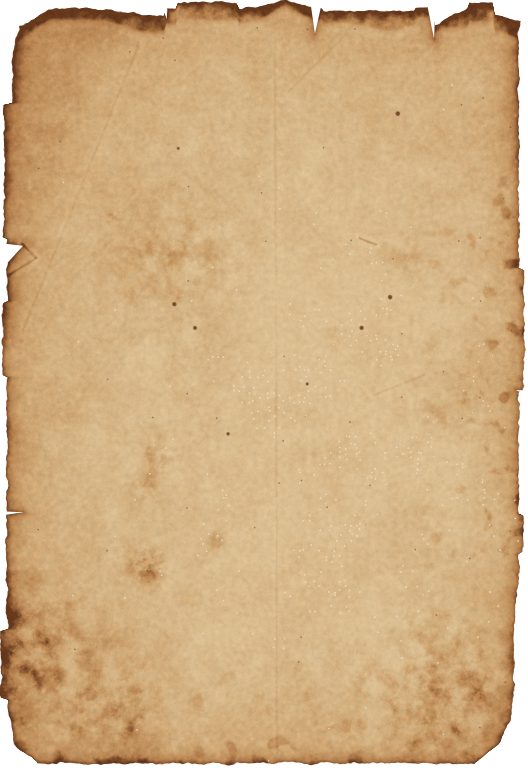
Give the GLSL for this texture, as a Shadertoy shader.

```glsl
const float ASPECT = 0.6875;
const vec3 LIGHT = vec3(.86, .75, .575);
const vec3 TAN = vec3(.80, .64, .44);
const vec3 BROWN = vec3(.70, .49, .29);
const vec3 DARK = vec3(.40, .22, .11);
const vec3 FLECK = vec3(.93, .89, .82);
const float GRAIN = 0.055;
const float MOTTLE = 0.25;
const float FLECK_GRID = 150.0;
const float FOX_SCALE = 48.0;

// Tears: mouth, tip
const vec4 TEARS[6] = vec4[6](
    vec4(-.01, .665, .03, .68), vec4(-.01, .331, .03, .333), vec4(.412, 1.005, .41, .956),
    vec4(.562, .99, .565, .95), vec4(.213, 1, .217, .976), vec4(.69, .488, .672, .492));
const float TEAR_WIDTH[6] = float[6](.022, .004, .009, .005, .006, .004);
// Stains: centre, radius, strength
const vec4 STAINS[11] = vec4[11](
    vec4(.225, .665, .07, .2), vec4(.205, .405, .022, .3), vec4(.194, .362, .016, .3),
    vec4(.19, .265, .022, .5), vec4(.281, .297, .012, .22), vec4(.15, .72, .008, .38),
    vec4(.53, .664, .016, .3), vec4(.612, .486, .012, .38), vec4(.04, .15, .08, .28),
    vec4(.575, .1, .08, .32), vec4(.15, .08, .06, .2));
// Ink specks: centre, radius
const vec3 SPECKS[8] = vec3[8](
    vec3(.518, .852, .003), vec3(.232, .807, .0018), vec3(.508, .613, .0026), vec3(.227, .604, .0028),
    vec3(.471, .573, .0024), vec3(.254, .573, .002), vec3(.4, .5, .0018), vec3(.297, .435, .002));
// Creases: start, end
const vec4 CREASES[7] = vec4[7](
    vec4(.361, .02, .358, .95), vec4(.03, .57, .18, .94), vec4(.375, .88, .445, .95),
    vec4(.012, .642, .047, .664), vec4(.047, .664, .028, .682), vec4(.468, .69, .49, .682),
    vec4(.488, .486, .553, .512));
const float CREASE_DEPTH[7] = float[7](.1, .09, .1, .22, .2, .4, .12);

vec2 hash2(vec2 p) {
    vec3 q = fract(p.xyx * vec3(.1031, .103, .0973));
    q += dot(q, q.yzx + 33.33);
    return fract((q.xx + q.yz) * q.zy);
}
float corner(vec2 i, vec2 f, vec2 o) { return dot(hash2(i + o) * 2.0 - 1.0, f - o); }
float gradientNoise(vec2 p) {
    vec2 i = floor(p), f = fract(p), u = f * f * (3.0 - 2.0 * f), e = vec2(0, 1);
    return mix(mix(corner(i, f, e.xx), corner(i, f, e.yx), u.x),
        mix(corner(i, f, e.xy), corner(i, f, e.yy), u.x), u.y);
}
float fbm(vec2 p) {
    float sum = 0.0, gain = 1.0;
    for (int i = 0; i < 5; i++, gain *= 0.6) {
        sum += gain * gradientNoise(p);
        p = mat2(1.6, 1.2, -1.2, 1.6) * p + 7.3;
    }
    return sum;
}
// Distance to a segment, then position along it
vec2 segment(vec2 p, vec4 s) {
    vec2 d = s.zw - s.xy;
    float h = clamp(dot(p - s.xy, d) / dot(d, d), 0.0, 1.0);
    return vec2(length(p - s.xy - d * h), h);
}
float fall(float a, float b, float t) { return 1.0 - smoothstep(a, b, t); }
float bell(float t) { return exp(-t * t); }
float span(float t, float a, float b) { return fall(b - .002, b + .002, t) - fall(a - .002, a + .002, t); }

// Depth below the ragged top edge
float topDepth(vec2 p) {
    float x = p.x, inset = .01 + .025 * fall(.02, .075, x);
    inset += span(x, .09, .215) * .01 * smoothstep(.1, .21, x) - span(x, .23, .31) * .007;
    inset += .004 * span(x, .42, .54) - .01 * bell((x - .37) / .02);
    inset += span(x, .565, .61) * .5 * (.61 - x) - .006 * span(x, .61, .643);
    return 1.0 - p.y - inset - span(x, .643, .8) * (.008 + .35 * (x - .643));
}
// Depth inside the sheet before tearing
float sheetDepth(vec2 p) {
    float y = p.y, cut = .012 * fall(0.0, .1, y) + .03 * fall(0.0, .035, y);
    float left = .009 + cut - .004 * span(y, .69, .865) - .006 * span(y, .51, .607);
    left += .007 * span(y, .865, 1.1) + .01 * smoothstep(.93, .97, y) - .008 * span(y, .09, .18);
    float right = .012 + cut - .007 * span(y, .49, .65) - .006 * span(y, .28, .33);
    right += .006 * fall(.18, .26, y) + .012 * fall(.02, .07, y);
    return min(min(p.x - left, ASPECT - right - p.x), min(y - .006, topDepth(p)));
}
vec3 agedColour(float age) {
    vec3 k = clamp(age * 3.0 - vec3(0, 1, 2), 0.0, 1.0);
    return mix(mix(mix(LIGHT, TAN, k.x), BROWN, k.y), DARK, k.z);
}
// One dot per grid cell, kept with the given chance
float scatter(vec2 p, float radius, float soft, float chance) {
    vec2 cell = floor(p);
    float d = length(fract(p) - .2 - .6 * hash2(cell + 19.0));
    return fall(radius - soft, radius + soft, d) * step(hash2(cell + 71.0).x, chance);
}

void mainImage(out vec4 fragColor, in vec2 fragCoord) {
    vec2 p = fragCoord / iResolution.xy * vec2(ASPECT, 1);
    float px = 1.0 / iResolution.y, cloud = fbm(p * 9.0), blotch = fbm(p * 38.0 + 5.0);

    // Torn outline
    float sheet = sheetDepth(p) + .004 * gradientNoise(p * 55.0) + .002 * gradientNoise(p * 170.0);
    float depth = sheet;
    for (int i = 0; i < 6; i++) {
        vec2 s = segment(p, TEARS[i]);
        depth = min(depth, s.x - TEAR_WIDTH[i] * (1.0 - s.y));
    }
    // Ageing toward the rim, upper left and folded top
    vec2 q = (p - vec2(.42, .44)) / vec2(.4, .55);
    float age = .03 + .18 * dot(q, q) + MOTTLE * (.55 * cloud + .55 * blotch);
    age += .28 * exp(-max(sheet, 0.0) / .035) + .45 * exp(-max(depth, 0.0) / .007);
    age += .11 * fall(-.06, .01, p.x - .03 - (p.y - .57) * .405) * smoothstep(.4, .7, p.y);
    float fold = topDepth(p) - .018 - .022 * gradientNoise(vec2(p.x * 14.0, 3.4));
    age += (.27 + .3 * blotch) * fall(-.003, .004, fold) - .08 * bell((fold - .009) / .005);
    // Stains, foxing and creases
    for (int i = 0; i < 11; i++)
        age += STAINS[i].w * bell(length(p - STAINS[i].xy + .006 * cloud) / STAINS[i].z) * max(0.0, .7 + 1.8 * blotch);
    float foxZone = smoothstep(.5, .64, p.x) * smoothstep(.23, .29, p.y) * fall(.72, .82, p.y);
    foxZone = max(foxZone, .6 * fall(.05, .2, p.y));
    age += .3 * foxZone * smoothstep(.15, .45, gradientNoise(p * FOX_SCALE) + .35 * blotch);
    for (int i = 0; i < 7; i++) {
        float d = segment(p + .0015 * cloud, CREASES[i]).x;
        age += CREASE_DEPTH[i] * (bell(d / .0016) - .4 * bell((d - .004) / .003));
    }
    // Ink, fibre and pale flecks
    float ink = .6 * scatter(p * 34.0, .035, .03, .07);
    for (int i = 0; i < 8; i++)
        ink = max(ink, fall(-px, px, length(p - SPECKS[i].xy) - SPECKS[i].z + .001 * blotch));
    age = clamp(age, 0.0, 1.0);
    float grain = fbm(p.yx * 143.0);
    vec3 paper = mix(agedColour(age) * (1.0 + GRAIN * grain * (1.0 + 2.0 * age)), DARK, .85 * ink);
    float density = .5 * bell(length((p - vec2(.46, .41)) / vec2(.17, .2))) * smoothstep(-.05, .3, fbm(p * 13.0 + 31.0));
    paper = mix(paper, FLECK, .75 * scatter(p * FLECK_GRID, .16, .12, density));
    fragColor = vec4(mix(vec3(1), paper, smoothstep(-.7 * px, .7 * px, depth)), 1);
}
```
